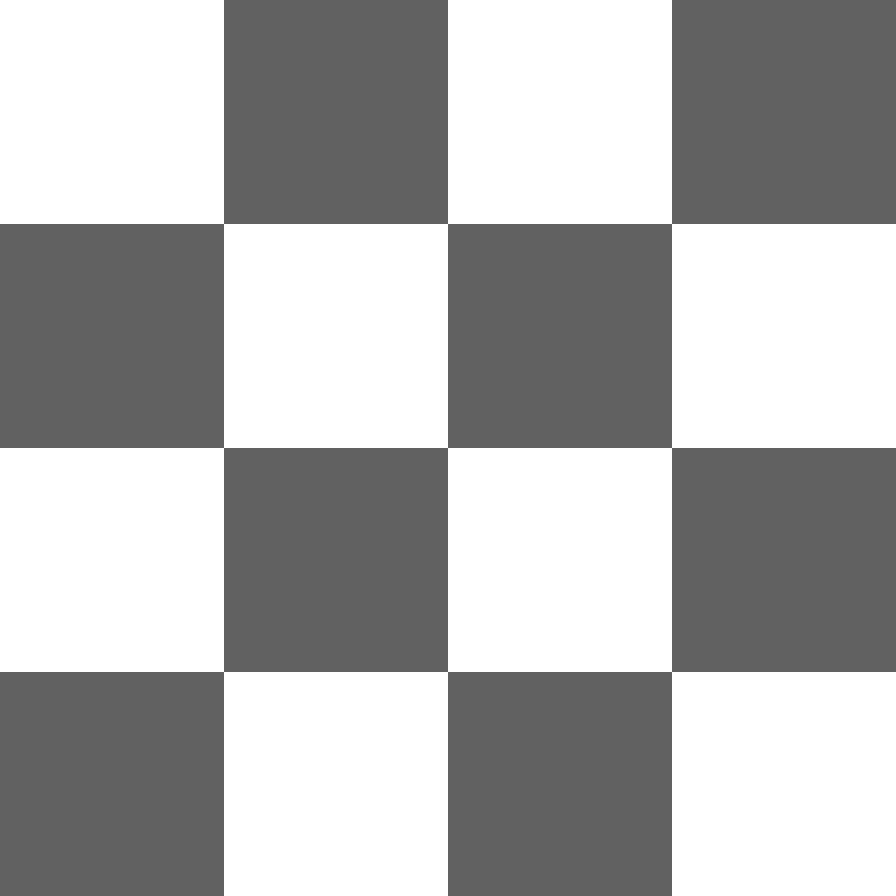
A WebGL 1 fragment shader for this pattern:

```glsl
precision highp float;
// Plain checkerboard of white and grey squares, four cells across and four down.

uniform vec2 u_resolution;

// Signed distance to the cell edges on each axis, in periods of two cells;
// positive in even cells and negative in odd ones.
vec2 cellEdgeDistance(vec2 periods) {
    return 0.25 - abs(fract(periods + 0.25) - 0.5);
}

void main() {
    vec2 uv = gl_FragCoord.xy / u_resolution;

    // Ramp from -1 to 1 across one pixel at each edge
    vec2 side = clamp(cellEdgeDistance(uv * 2.0) * u_resolution, -1.0, 1.0);

    // Cells of equal parity on both axes are grey
    float grey = 0.5 + 0.5 * side.x * side.y;

    gl_FragColor = vec4(mix(vec3(1.0), vec3(0.38), grey), 1.0);
}
```
